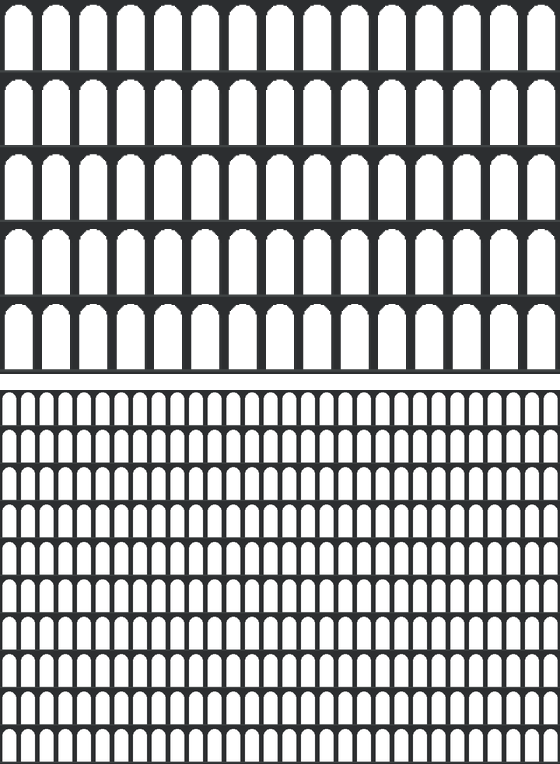
Top: one tile. Bottom: repeated 2 by 2.
Write a Shadertoy shader that draws this pattern.

```glsl
#define REPEATS vec2(15.0, 5.0)
#define CELL vec2(32.0, 64.0)
#define ARCH_RADIUS 12.0
#define SILL_Y 4.0
#define SPRING_Y 48.0
#define LEDGE_HEIGHT 2.0
#define SHEEN 0.3
#define SAMPLES 4
#define WALL vec3(0.172, 0.180, 0.188)
#define LEDGE vec3(0.250, 0.268, 0.270)
#define OPENING vec3(1.0)

// Signed distance to a round-headed opening, in blocks
float archDistance(vec2 p) {
    float x = abs(p.x - 0.5 * CELL.x);
    float head = length(vec2(x, max(p.y - SPRING_Y, 0.0))) - ARCH_RADIUS;
    return max(head, SILL_Y - p.y);
}

vec3 arcade(vec2 uv) {
    // Snap to block centres for the stepped arch
    vec2 block = floor(fract(uv * REPEATS) * CELL) + 0.5;

    // Pale ledge under each row of openings
    float ledge = step(SILL_Y - LEDGE_HEIGHT, block.y) * step(block.y, SILL_Y);

    // Faint sheen along one side of each pillar
    float pillarX = block.x - 0.5 * CELL.x - ARCH_RADIUS;
    float sheen = step(1.0, pillarX) * step(pillarX, 2.0)
                * step(SILL_Y, block.y) * step(block.y, SPRING_Y);

    vec3 colour = mix(WALL, LEDGE, max(ledge, SHEEN * sheen));
    return mix(colour, OPENING, step(archDistance(block), 0.0));
}

void mainImage(out vec4 fragColor, in vec2 fragCoord) {
    // Average a grid of samples to smooth the block edges
    vec3 sum = vec3(0.0);
    for (int j = 0; j < SAMPLES; j++) {
        for (int i = 0; i < SAMPLES; i++) {
            vec2 offset = (vec2(i, j) + 0.5) / float(SAMPLES) - 0.5;
            sum += arcade((fragCoord + offset) / iResolution.xy);
        }
    }
    fragColor = vec4(sum / float(SAMPLES * SAMPLES), 1.0);
}
```
